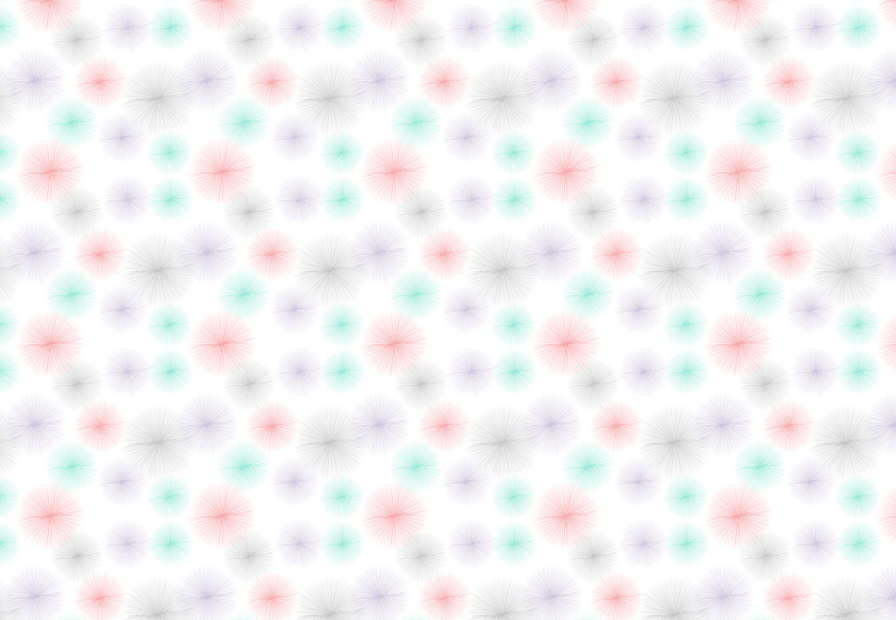
A Shadertoy shader for this pattern:

```glsl
// Pastel dandelion puffs on white, tiled on a square grid.
// Each tile holds ten puffs; every puff is a soft glow plus layers of hashed
// radial hairs and one tilted brush streak, multiplied over the ground.

const float TAU = 6.28318;

// Centre (x, y from the top), radius and ink index, in tile units
const vec4 PUFFS[10] = vec4[10](
    vec4(0.922, 0.570, 0.230, 3.0),
    vec4(0.447, 0.234, 0.160, 3.0),
    vec4(0.203, 0.468, 0.190, 2.0),
    vec4(0.712, 0.800, 0.150, 2.0),
    vec4(0.739, 0.160, 0.150, 2.0),
    vec4(0.414, 0.712, 0.160, 1.0),
    vec4(0.983, 0.888, 0.137, 1.0),
    vec4(0.990, 0.160, 0.137, 1.0),
    vec4(0.583, 0.475, 0.160, 0.0),
    vec4(0.292, 0.997, 0.207, 0.0));

// Light absorbed at full strength: pink, mint, lavender, grey
const vec3 INKS[4] = vec3[4](
    vec3(0.03, 0.30, 0.29),
    vec3(0.37, 0.08, 0.15),
    vec3(0.17, 0.20, 0.12),
    vec3(0.20, 0.20, 0.20));

float hash(vec2 p) {
    return fract(sin(dot(p, vec2(127.1, 311.7))) * 43758.5453);
}

// Mean coverage of three layers of hairs with uneven length and weight
float hairs(vec2 d, float radius, float seed, float pixel) {
    float dist = length(d) + 1e-5;
    float turn = atan(d.y, d.x + 1e-6) / TAU + 0.5;
    float sum = 0.0;
    for (int i = 0; i < 3; i++) {
        float count = 37.0 + 17.0 * float(i);
        float slot = turn * count;
        vec2 id = vec2(mod(floor(slot), count), seed * 7.0 + float(i));
        float reach = radius * mix(0.78, 1.06, hash(id));
        float weight = mix(0.5, 1.5, hash(id + 41.3));
        float blur = 0.7 * count * pixel / (TAU * dist);
        float line = 1.0 - smoothstep(0.25 - blur, 0.25 + blur, abs(fract(slot) - 0.5));
        sum += line * weight * (1.0 - smoothstep(0.85 * reach, reach, dist));
    }
    return sum / 1.5;
}

// Thin ragged streak through the centre, rising to the right
float streak(vec2 q, float pixel) {
    float spine = 0.13 * q.x + 0.025 * sin(q.x * 9.0) + 0.012 * sin(q.x * 31.0);
    float width = 0.035 * (1.0 - 0.6 * abs(q.x));
    float body = 1.0 - smoothstep(width - pixel, width + pixel, abs(q.y - spine));
    return body * (1.0 - smoothstep(0.75, 1.0, abs(q.x)));
}

void mainImage(out vec4 fragColor, in vec2 fragCoord) {
    // 5.207 tiles span the width; y runs down from the top edge
    float pixel = 5.207 / iResolution.x;
    vec2 p = vec2(fragCoord.x, iResolution.y - fragCoord.y) * pixel;
    vec3 color = vec3(1.0);

    for (int i = 0; i < 10; i++) {
        vec4 puff = PUFFS[i];
        vec2 d = (fract(p - puff.xy + 0.5) - 0.5) * vec2(1.0, -1.0);
        float t = length(d) / puff.z;
        if (t > 1.15) continue;

        // Dense heart fading to a pale fringe
        float glow = 1.0 - smoothstep(0.75, 1.02, t);
        float fringe = hairs(d, puff.z, float(i), pixel);
        float cover = exp(-2.1 * t) * mix(glow, fringe, 0.55);
        cover += 0.22 * streak(d / puff.z, pixel / puff.z);
        color *= 1.0 - INKS[int(puff.w)] * min(cover, 1.1);
    }
    fragColor = vec4(color, 1.0);
}
```
